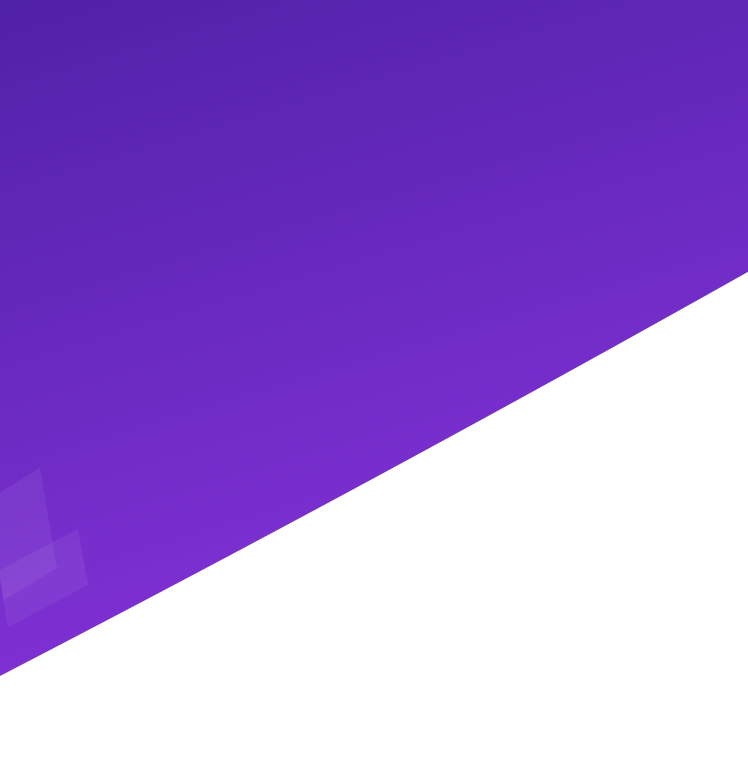
A Shadertoy shader for this background:

```glsl
// Violet gradient panel with a slanted, slightly bowed lower edge over white, and two faint glassy tiles.

float cross2(vec2 a, vec2 b) {
    return a.x * b.y - a.y * b.x;
}

// Soft coverage of the parallelogram spanned by two sides from a corner.
float tile(vec2 p, vec2 corner, vec2 sideA, vec2 sideB, float pixel) {
    vec2 q = p - corner;
    float area = cross2(sideA, sideB);
    vec2 st = vec2(cross2(q, sideB), cross2(sideA, q)) / area;
    vec2 heights = abs(area) / vec2(length(sideB), length(sideA));
    vec2 inset = (0.5 - abs(st - 0.5)) * heights;
    return clamp(min(inset.x, inset.y) / pixel + 0.5, 0.0, 1.0);
}

void mainImage(out vec4 fragColor, in vec2 fragCoord) {
    vec2 p = fragCoord / iResolution.y;
    float pixel = 1.0 / iResolution.y;

    // Diagonal gradient, darkest at the upper left
    float t = clamp((1.0 - p.y + 0.3 * p.x) / 0.88, 0.0, 1.0);
    vec3 violet = mix(vec3(0.312, 0.133, 0.657), vec3(0.494, 0.188, 0.827), t);

    // Overlapping translucent tiles
    float tall = tile(p, vec2(0.0742, 0.2604), vec2(-0.0221, 0.1302), vec2(-0.069, -0.0417), pixel);
    float wide = tile(p, vec2(0.1146, 0.2383), vec2(-0.013, 0.0729), vec2(-0.1042, -0.0547), pixel);
    violet = mix(violet, vec3(1.0), 0.06 * tall);
    violet = mix(violet, vec3(1.0), 0.06 * wide);

    // White area below the bowed edge
    float edge = 0.1198 + 0.518 * p.x + 0.0229 * p.x * p.x;
    float slope = 0.518 + 0.0458 * p.x;
    float dist = (p.y - edge) / sqrt(1.0 + slope * slope);
    float panel = clamp(dist / pixel + 0.5, 0.0, 1.0);

    fragColor = vec4(mix(vec3(1.0), violet, panel), 1.0);
}
```
